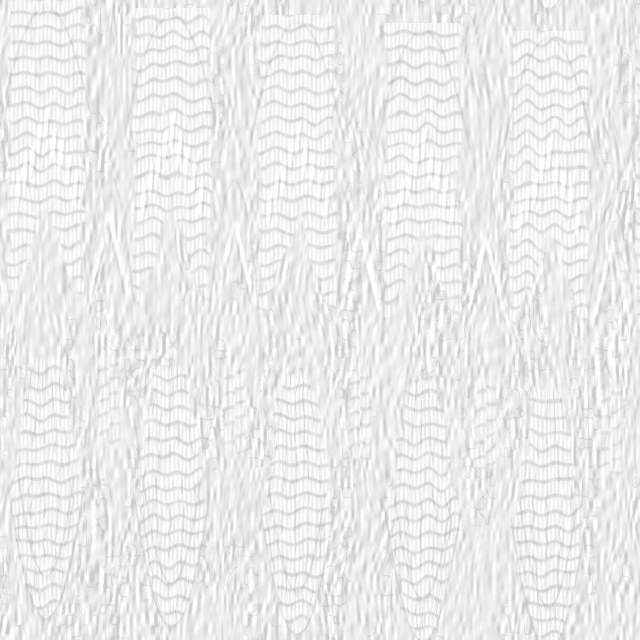
Give the GLSL for this pattern, as a WebGL 1 fragment shader.

```glsl
precision highp float;
// Pale embossed knit: five columns of ribbed arches, feathered chevrons and
// pointed lenses, each column a little lower than the last, divided by
// streaky relief made from the slope of stretched noise.
uniform vec2 u_resolution;

const float PERIOD = 0.1963;

float hash(vec2 p) {
  vec3 q = fract(p.xyx * vec3(0.1031, 0.1030, 0.0973));
  q += dot(q, q.yzx + 33.33);
  return fract((q.x + q.y) * q.z);
}

float noise(vec2 p) {
  vec2 i = floor(p), f = fract(p);
  f = f * f * (3.0 - 2.0 * f);
  return mix(mix(hash(i), hash(i + vec2(1.0, 0.0)), f.x),
             mix(hash(i + vec2(0.0, 1.0)), hash(i + 1.0), f.x), f.y);
}

// Soft line of half width w around distance zero
float stroke(float d, float w) {
  return 1.0 - smoothstep(0.3 * w, 1.3 * w, abs(d));
}

// One inside lo..hi, with soft ends
float span(float y, float lo, float hi) {
  return smoothstep(lo - 0.008, lo + 0.008, y) * (1.0 - smoothstep(hi - 0.008, hi + 0.008, y));
}

// Approximate distance to the parabola of half width k * sqrt(drop)
float parabola(float x, float drop, float k) {
  float root = sqrt(max(drop, 0.0004));
  float slope = 0.5 * k / root;
  return (x - k * root) / sqrt(1.0 + slope * slope);
}

// Light and dark sides of stretched fibres
float fibreRelief(vec2 p) {
  p.x += 0.014 * noise(p * vec2(24.0, 11.0));
  vec2 grain = vec2(185.0, 62.0);
  float relief = noise(p * grain) - noise((p + vec2(0.0032, 0.002)) * grain);
  float fine = noise(p * vec2(260.0, 38.0)) - 0.5;
  return relief + 0.25 * fine;
}

// Horizontal courses crossed by fine vertical ribs
float ribbedKnit(vec2 q, vec2 p) {
  float phase = q.y * 41.0 + 0.12 * sin(q.x * 150.0) + 0.5 * noise(p * vec2(45.0, 20.0));
  float course = abs(fract(phase) - 0.5);
  float line = smoothstep(0.32, 0.46, course);
  float shift = 2.0 * hash(vec2(floor(phase), 4.0));
  float rib = sin(q.x * 960.0 + shift + 2.0 * noise(p * vec2(40.0, 30.0)));
  float shade = 0.945 + 0.034 * rib * (1.0 - line);
  shade += 0.02 * smoothstep(0.1, 0.4, fract(phase)) * (1.0 - line);
  return shade - line * (0.055 + 0.05 * noise(p * vec2(80.0, 40.0)));
}

// Bright staggered streaks stepping down both sides of a chevron
float feathers(vec2 q) {
  float light = 0.0;
  for (int i = -4; i <= 4; i++) {
    float k = float(i);
    float top = 0.165 + 0.025 * abs(k) + 0.012 * hash(vec2(k, 7.0));
    float along = (q.y - top) / 0.046;
    float d = q.x - 0.0112 * k + 0.004 * (along - 0.5);
    float body = span(q.y, top, top + 0.046);
    light += body * (stroke(d, 0.0036) - 0.65 * stroke(d - 0.0055, 0.0018));
  }
  return light;
}

void main() {
  vec2 p = gl_FragCoord.xy / u_resolution;
  p.y = 1.0 - p.y;

  // Main columns, and the narrow spindles halfway between them
  float u = (p.x - 0.072) / PERIOD;
  float column = floor(u + 0.5);
  vec2 q = vec2((u - column) * PERIOD, fract(p.y - 0.012 * column));
  float gap = floor(u) + 0.5;
  vec2 g = vec2(abs(u - gap) * PERIOD, fract(p.y - 0.012 * gap));
  float x = abs(q.x), y = q.y;
  float ragged = x + 0.014 * (noise(p * vec2(70.0, 45.0)) - 0.5);

  // Streaky ground with patches of stronger contrast
  float relief = fibreRelief(p);
  float patchy = noise(p * vec2(38.0, 9.0) + 5.0);
  float shade = 0.922 + relief * mix(0.13, 0.29, patchy);
  float fleck = stroke(noise(p * vec2(130.0, 65.0) + 9.0) - 0.5, 0.07);
  shade -= 0.07 * fleck * smoothstep(0.4, 0.7, patchy);

  // Ribbed zones: arch with split skirt, lens, short panel in the gap
  float skirt = 1.0 - smoothstep(0.054, 0.062, ragged);
  skirt *= smoothstep(-0.004, 0.004, ragged - 0.35 * (y - 0.31)) * (1.0 - smoothstep(0.45, 0.49, y));
  float lensWidth = min(0.02 + 0.15 * (y - 0.54), 0.13 * sqrt(max(0.965 - y, 0.0)));
  float lens = (1.0 - smoothstep(-0.004, 0.004, ragged - lensWidth)) * span(y, 0.56, 0.965);
  float panel = span(g.y, 0.55, 0.69) * (1.0 - smoothstep(0.012, 0.022, g.x));
  float knit = ribbedKnit(q, p) + 0.06 * relief;
  shade = mix(shade, knit, clamp(max(max(skirt, lens), 0.7 * panel), 0.0, 1.0));

  // Broken seams that draw together toward the tip of the lens
  float seam = abs(fract(q.x / max(lensWidth, 0.01) * 2.5 + 0.3 * noise(p * vec2(30.0, 60.0))) - 0.5);
  shade -= 0.075 * lens * smoothstep(0.4, 0.47, seam) * smoothstep(0.3, 0.5, noise(p * vec2(70.0, 50.0)));

  // Outlines of the arch and the two nested lens tips
  shade -= 0.06 * stroke(parabola(x, y - 0.012, 0.169), 0.0024) * span(y, 0.012, 0.2);
  shade -= 0.07 * stroke(parabola(x, 0.9 - y, 0.11), 0.002) * span(y, 0.74, 0.905);
  shade -= 0.07 * stroke(parabola(x, 0.967 - y, 0.13), 0.002) * span(y, 0.76, 0.972);
  shade += 0.085 * feathers(q);

  // Spindle outline around a bright inverted V
  shade -= 0.05 * stroke(parabola(g.x, g.y - 0.265, 0.085), 0.0022) * span(g.y, 0.265, 0.46);
  float vee = g.x - 0.235 * (g.y - 0.325);
  shade += span(g.y, 0.325, 0.455) * (0.08 * stroke(vee, 0.0035) - 0.05 * stroke(vee + 0.006, 0.002));
  shade += 0.07 * stroke(g.x, 0.006) * span(g.y, 0.46, 0.52) * noise(p * vec2(150.0, 30.0));

  gl_FragColor = vec4(vec3(clamp(shade, 0.8, 0.995)), 1.0);
}
```
